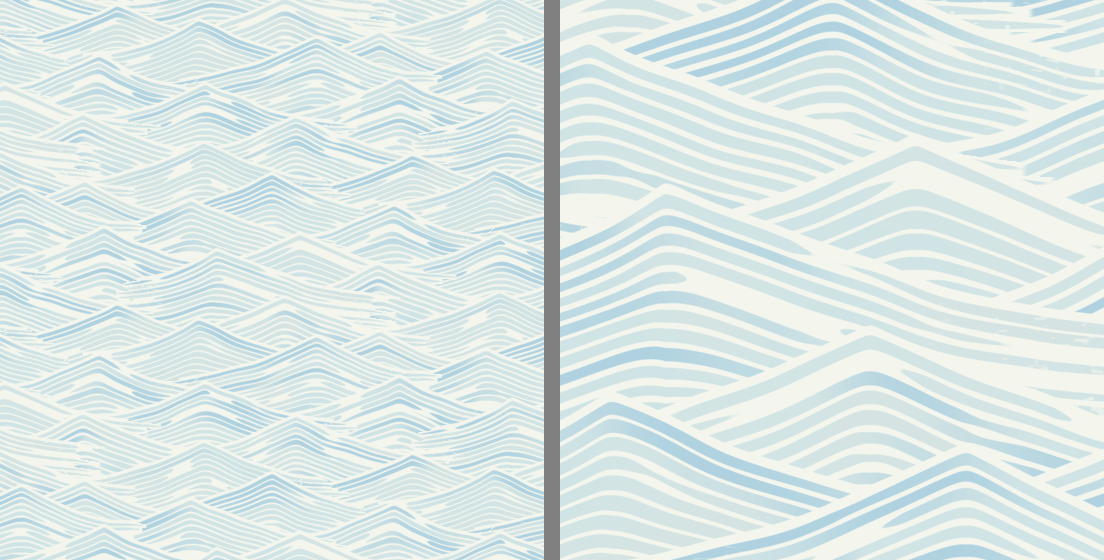
Left: the whole. Right: its middle third, enlarged.
A Shadertoy shader for this pattern:

```glsl
// Hand-inked sea: overlapping peaked waves, each filled with nested brush lines.
// Crests sit on a jittered staggered grid whose hashes repeat in a half-drop tile,
// three columns wide; waves are composited front to back.

const vec3 PAPER = vec3(.955, .965, .932);
const vec3 PALE_INK = vec3(.805, .890, .902);
const vec3 DEEP_INK = vec3(.690, .825, .880);
const vec2 STEP = vec2(.1758, .0534); // column and half-row spacing

float hash(vec2 p) {
    vec3 q = fract(vec3(p.xyx) * .1031);
    q += dot(q, q.yzx + 33.33);
    return fract((q.x + q.y) * q.z);
}

float noise(vec2 p) {
    vec2 cell = floor(p), f = fract(p);
    f = f * f * (3. - 2. * f);
    return mix(mix(hash(cell), hash(cell + vec2(1, 0)), f.x),
               mix(hash(cell + vec2(0, 1)), hash(cell + 1.), f.x), f.y);
}

// Colour of one wave in rgb and its coverage in alpha; d is relative to the crest.
vec4 wave(vec2 d, vec2 id) {
    vec2 seed = id * vec2(17.3, 29.7) + 50.;
    d.y += .006 * (noise(d * 20. + seed) - .5);
    float side = step(0., d.x);
    float lean = hash(seed + 3.);
    float sweep = mix(lean, 1. - lean, side);
    float width = mix(.17, .34, sweep);
    float u = abs(d.x) / width;
    if (u > 1.1) return vec4(0);

    // Concave flanks, the longer one falling further, rounding off with depth
    float soft = .012 + mix(.3, .9, hash(seed + 4.)) * max(-d.y, 0.);
    float bend = min(sqrt(u * u + soft * soft) - soft, 1.);
    float fall = mix(.058, .088, sweep) * (1. - pow(1. - bend, 2.1));
    float depth = -d.y - fall;

    // Lines fan together towards the ends of the flanks
    float spacing = mix(.0098, .0128, hash(seed + 7.)) * (1.05 - .35 * min(u, 1.));
    float line = floor(depth / spacing);
    float across = abs(fract(depth / spacing) - .5);

    // Uneven stroke ends, breaks and pressure
    float end = hash(seed + vec2(line * 3.1, side * 9.));
    float reach = mix(.38, 1.1, sqrt(end));
    if (line < 2.) reach = max(reach, .98);
    float taper = 1. - smoothstep(reach - .22, reach, u);
    taper *= smoothstep(.12, .24, noise(vec2(d.x * 15., line * 3.7) + seed));
    float weight = (.5 + .36 * noise(vec2(d.x * 10., line * .8) + seed + 11.)) * sqrt(taper);
    float blur = 1. / (iResolution.y * spacing);
    float stroke = smoothstep(-blur, blur, weight * .5 - across);
    stroke *= smoothstep(0., .15, taper) * step(0., depth);

    // Deeper ink on scattered strokes, mostly the upper ones of one flank
    float flank = smoothstep(-.05, .05, d.x);
    float loaded = mix(flank, 1. - flank, step(.5, hash(seed + 13.)));
    float load = noise(vec2(d.x * 7., line * .9) + seed + 19.) + .22 * loaded - .025 * line;
    float deep = smoothstep(.58, .9, load);
    float dry = smoothstep(.78, .92, noise(d * vec2(210., 420.) + seed));
    stroke *= 1. - .7 * dry * smoothstep(.35, .8, u);

    vec3 pale = mix(PALE_INK, vec3(.838, .896, .890), noise(d * 14. + seed + 23.));
    vec3 color = mix(PAPER, mix(pale, DEEP_INK, deep), stroke);

    // Clear paper rim over the wave behind, and a ragged end to each flank
    float edge = 1. / iResolution.y;
    float cover = smoothstep(-edge, edge, depth + .005);
    float tip = mix(.8, 1.05, end);
    return vec4(color, cover * (1. - smoothstep(tip, tip + .02, u)));
}

void mainImage(out vec4 fragColor, in vec2 fragCoord) {
    vec2 p = fragCoord / iResolution.y;
    vec3 color = vec3(0);
    float remaining = 1.;

    // Lowest crests are nearest, so walk upwards until the paper is covered
    for (int i = -1; i <= 9; i++) {
        float row = floor(p.y / STEP.y) + float(i);
        float odd = mod(row, 2.);
        float nearest = 2. * floor((p.x / STEP.x - odd) * .5 + .5) + odd;
        for (int j = -1; j <= 1; j++) {
            float column = nearest + 2. * float(j);
            float tile = floor(column / 3.);
            vec2 id = vec2(column - 3. * tile, mod(row - 5. * tile, 10.));
            vec2 jitter = vec2(hash(id + 31.7), hash(id + 67.3)) - .5;
            vec2 crest = vec2(column, row) * STEP + jitter * vec2(.09, .05);
            vec4 layer = wave(p - crest, id);
            color += remaining * layer.a * layer.rgb;
            remaining *= 1. - layer.a;
        }
        if (remaining < .005) break;
    }
    fragColor = vec4(color + remaining * PAPER, 1);
}
```
